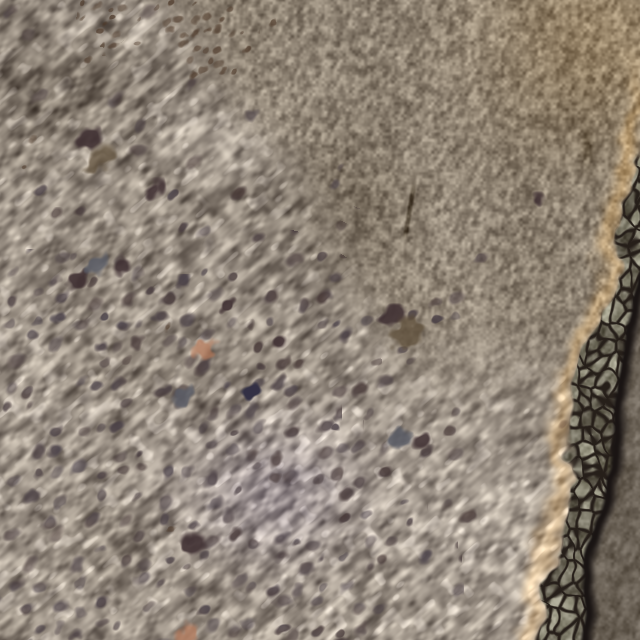
This texture is drawn by a WebGL 2 fragment shader. Its source:

```glsl
#version 300 es
precision highp float;

uniform vec2 u_resolution;
out vec4 fragColor;
vec2 p;

float hash(vec2 v) {
    vec3 q = fract(vec3(v.xyx) * 0.1031);
    q += dot(q, q.yzx + 33.33);
    return fract((q.x + q.y) * q.z);
}

vec2 hash2(vec2 v) { return vec2(hash(v), hash(v + 57.3)); }

float noise(vec2 v) {
    vec2 i = floor(v), f = fract(v);
    f = f * f * (3.0 - 2.0 * f);
    return mix(mix(hash(i), hash(i + vec2(1, 0)), f.x),
               mix(hash(i + vec2(0, 1)), hash(i + vec2(1, 1)), f.x), f.y);
}

float fbm(vec2 v) {
    float sum = 0.0, amp = 0.53;
    for (int i = 0; i < 4; i++) {
        sum += amp * noise(v);
        v = mat2(0.8, 0.6, -0.6, 0.8) * v * 2.03 + 7.1;
        amp *= 0.5;
    }
    return sum;
}

vec2 rotate(vec2 v, float a) {
    return vec2(cos(a) * v.x + sin(a) * v.y, cos(a) * v.y - sin(a) * v.x);
}

// Soft patch
float glow(float x, float y, float rx, float ry) {
    vec2 d = (p - vec2(x, y)) / vec2(rx, ry);
    return exp(-dot(d, d));
}

// Ragged stone
float stone(float x, float y, float r) {
    vec2 d = rotate(p - vec2(x, y), 0.7) * vec2(0.85, 1.15);
    return 1.0 - smoothstep(r * 0.55, r * 1.2, length(d) + (noise(p * 90.0) - 0.5) * r * 0.9);
}

// Scattered dark stones, one candidate per cell
float speckles(vec2 q, float density) {
    float cover = 0.0;
    for (int k = 0; k < 9; k++) {
        vec2 id = floor(q) + vec2(k % 3 - 1, k / 3 - 1);
        vec2 d = rotate(q - id - 0.15 - 0.7 * hash2(id), 0.3 + 0.8 * hash(id + 9.0));
        float r = mix(0.17, 0.36, hash(id + 21.0));
        float edge = length(d * vec2(0.8, 1.25)) + 0.2 * (noise(q * 3.5) - 0.5);
        float spot = 1.0 - smoothstep(r * 0.5, r * 1.25, edge);
        cover = max(cover, spot * step(hash(id + 43.0), density) * mix(0.5, 1.0, hash(id + 71.0)));
    }
    return cover;
}

// x: distance to the joint, y: random shade
vec2 pebbles(vec2 q) {
    float near = 9.0, next = 9.0, shade = 0.0;
    for (int k = 0; k < 9; k++) {
        vec2 id = floor(q) + vec2(k % 3 - 1, k / 3 - 1);
        float d = length(q - id - hash2(id));
        next = min(next, max(near, d));
        if (d < near) { near = d; shade = hash(id + 13.0); }
    }
    return vec2(next - near, shade);
}

void main() {
    p = gl_FragCoord.xy / u_resolution;
    float broad = fbm(p * 7.0) - 0.5;

    // Fine upper right against the coarse left
    float fine = smoothstep(-0.06, 0.1, p.x - 0.88 + 0.62 * p.y + 0.1 * broad) * smoothstep(0.3, 0.55, p.y);
    vec3 color = mix(vec3(0.59, 0.55, 0.505), vec3(0.545, 0.5, 0.44), fine) + 0.13 * broad;
    color -= 0.115 * glow(0.06, 0.86, 0.2, 0.11) + 0.05 * glow(0.47, 0.65, 0.12, 0.16);
    color += 0.065 * glow(0.38, 0.77, 0.14, 0.07) + 0.075 * glow(0.72, 0.16, 0.12, 0.18);
    color.b += 0.05 * glow(0.43, 0.23, 0.12, 0.1);
    color += vec3(0.04, 0.01, -0.04) * glow(0.95, 0.95, 0.2, 0.18);

    // Slanted dabs and grit
    vec2 slant = rotate(p, 0.72);
    float dabs = noise(slant * vec2(46, 92)) + 0.6 * noise(slant * vec2(90, 165) + 31.0) - 0.8;
    float grit = noise(rotate(p, 1.1) * vec2(85, 140)) + 0.6 * noise(p * 210.0) - 0.8;
    color += mix(dabs * 0.36, grit * 0.25, fine) * vec3(1.0, 0.99, 0.93);
    color += 0.13 * smoothstep(0.62, 0.9, noise(slant * vec2(55, 95) + 80.0)) * (1.0 - fine);

    // Dark stones, thickest at the lower left
    float density = 0.6 * smoothstep(0.85, 0.45, p.x) * smoothstep(0.8, 0.45, p.y) + 0.07 * (1.0 - fine);
    vec3 dark = mix(vec3(0.27, 0.21, 0.2), vec3(0.28, 0.25, 0.29), noise(p * 30.0));
    color = mix(color, dark, 0.85 * speckles(p * 29.0, density));
    float clump = glow(0.31, 0.95, 0.07, 0.06) + glow(0.17, 0.97, 0.04, 0.05);
    color = mix(color, vec3(0.3, 0.22, 0.16), 0.75 * speckles(p * 48.0 + 9.0, clump));

    // Larger single stones and stains
    float big = max(stone(0.84, 0.688, 0.011), stone(0.24, 0.703, 0.015));
    big = max(big, max(stone(0.355, 0.523, 0.012), stone(0.44, 0.467, 0.012)));
    big = max(big, max(stone(0.188, 0.584, 0.013), stone(0.122, 0.562, 0.016)));
    big = max(big, max(stone(0.66, 0.313, 0.013), stone(0.302, 0.15, 0.02)));
    big = max(big, max(stone(0.14, 0.782, 0.019), stone(0.613, 0.508, 0.018)));
    color = mix(color, vec3(0.25, 0.19, 0.2), big * 0.9);
    float olive = max(stone(0.158, 0.752, 0.022), stone(0.635, 0.478, 0.025));
    color = mix(color, vec3(0.36, 0.3, 0.22), olive * 0.75);
    float slate = max(stone(0.151, 0.586, 0.016), stone(0.625, 0.314, 0.016));
    color = mix(color, vec3(0.35, 0.36, 0.4), max(slate, stone(0.287, 0.38, 0.016)) * 0.85);
    color = mix(color, vec3(0.2, 0.19, 0.27), stone(0.392, 0.388, 0.014));
    color = mix(color, vec3(0.7, 0.47, 0.35), 0.75 * max(stone(0.32, 0.455, 0.016), stone(0.295, 0.012, 0.017)));
    float scratch = abs(p.x - 0.526 - 0.17 * p.y);
    color -= 0.2 * smoothstep(0.006, 0.001, scratch) * smoothstep(0.05, 0.03, abs(p.y - 0.67));
    color -= 0.17 * glow(0.917, 0.77, 0.009, 0.025);

    // Gravel strip with a sandy rim
    float wobble = noise(p * 24.0) + 0.5 * noise(p * 60.0) - 0.75;
    float left = 0.845 + 0.045 * smoothstep(0.0, 0.3, p.y) + 0.075 * smoothstep(0.38, 0.58, p.y)
        + 0.045 * smoothstep(0.6, 0.9, p.y);
    float right = 0.915 + 0.045 * smoothstep(0.1, 0.3, p.y) + 0.06 * smoothstep(0.33, 0.7, p.y);
    float inside = p.x - left + 0.022 * wobble, beyond = p.x - right + 0.01 * wobble;
    float below = smoothstep(0.77, 0.745, p.y), rim = (inside + 0.014) / 0.015;
    color += vec3(0.17, 0.11, 0.02) * exp(-rim * rim) * smoothstep(0.95, 0.75, p.y);
    vec2 pebble = pebbles(p * vec2(50, 42) + 0.8 * wobble);
    vec3 gravel = mix(vec3(0.33, 0.31, 0.26), vec3(0.65, 0.64, 0.56), pebble.y) + 0.2 * grit;
    gravel = mix(vec3(0.15, 0.12, 0.1), gravel, smoothstep(0.05, 0.38, pebble.x));
    color = mix(color, gravel, smoothstep(-0.003, 0.004, inside) * below);

    // Crack and the slab past it
    vec3 slab = vec3(0.41, 0.375, 0.33) + 0.16 * (fbm(p * 45.0) - 0.5) + 0.12 * grit;
    slab = mix(vec3(0.1, 0.08, 0.075), slab, smoothstep(0.004, 0.022, beyond));
    color = mix(color, slab, smoothstep(-0.007, 0.002, beyond) * below);
    fragColor = vec4(color, 1.0);
}
```
